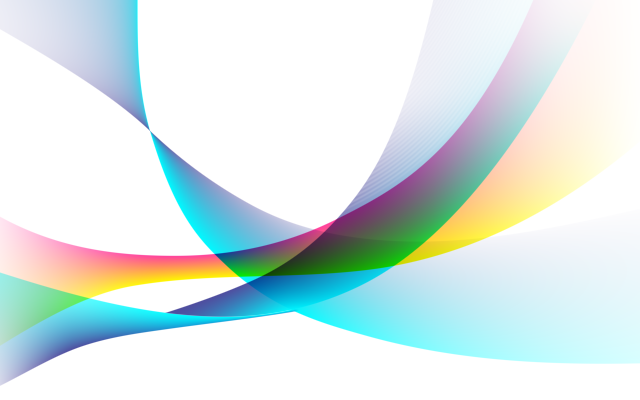
Reproduce this background procedurally as a WebGL 1 fragment shader.

```glsl
precision highp float;
// Translucent twisted ribbons in cyan, indigo, magenta and yellow on white.

uniform vec2 u_resolution;

const vec2 CANVAS = vec2(7.68, 4.8);
const vec3 WHITE = vec3(1.0);
const vec3 CYAN = vec3(0.0, 0.98, 1.0);
const vec3 AZURE = vec3(0.08, 0.62, 0.85);
const vec3 INDIGO = vec3(0.31, 0.30, 0.62);
const vec3 MAGENTA = vec3(1.0, 0.25, 0.62);
const vec3 YELLOW = vec3(1.0, 0.97, 0.0);

// Cubic through two knots (x, y, slope), straight beyond them.
// Returns height and slope.
vec2 hermite(float x, vec3 a, vec3 b) {
  float h = b.x - a.x;
  float t = clamp((x - a.x) / h, 0.0, 1.0);
  float rise = b.y - a.y;
  float c2 = 3.0 * rise - h * (2.0 * a.z + b.z);
  float c3 = h * (a.z + b.z) - 2.0 * rise;
  float y = a.y + t * (h * a.z + t * (c2 + t * c3));
  float slope = a.z + t * (2.0 * c2 + 3.0 * t * c3) / h;
  return vec2(y + slope * (x - a.x - t * h), slope);
}

// Smooth curve through four knots.
vec2 curve(float x, vec3 a, vec3 b, vec3 c, vec3 d) {
  if (x < b.x) return hermite(x, a, b);
  if (x < c.x) return hermite(x, b, c);
  return hermite(x, c, d);
}

// Approximate signed distance, positive below the curve.
float below(float y, vec2 edge) {
  return (edge.x - y) * inversesqrt(1.0 + edge.y * edge.y);
}

// Position across a ribbon (0 top, 1 bottom) and its coverage.
vec2 ribbon(float y, vec2 top, vec2 bottom, float blur) {
  float dTop = below(y, top);
  float dBottom = -below(y, bottom);
  float across = clamp(dTop / max(dTop + dBottom, 0.0001), 0.0, 1.0);
  float cover = smoothstep(-blur, blur, dTop) * smoothstep(-blur, blur, dBottom);
  return vec2(across, cover);
}

// Multiplies a two-colour ink into the base, with an opacity at each edge.
vec3 ink(vec3 base, vec2 band, vec3 c0, vec3 c1, float a0, float a1, float power) {
  float w = pow(band.x, power);
  return base * mix(WHITE, mix(c0, c1, w), mix(a0, a1, w) * band.y);
}

void main() {
  vec2 p = gl_FragCoord.xy / u_resolution * CANVAS;
  float blur = 0.75 * CANVAS.y / u_resolution.y;

  // Edge curves of the long ribbons
  vec2 veil = curve(p.x, vec3(1.8, 3.23, -0.95), vec3(3.0, 2.35, -0.55),
                    vec3(4.2, 1.96, -0.15), vec3(7.7, 2.3, 0.23));
  vec2 bowl = curve(p.x, vec3(1.8, 3.23, -3.4), vec3(2.7, 1.63, -0.95),
                    vec3(4.4, 0.77, -0.28), vec3(7.7, 0.44, 0.02));
  vec2 pink = curve(p.x, vec3(0.0, 2.2, -0.55), vec3(2.1, 1.73, 0.0),
                    vec3(4.04, 2.17, 0.5), vec3(6.4, 4.8, 2.3));
  vec2 gold = curve(p.x, vec3(0.0, 0.65, 0.62), vec3(1.6, 1.37, 0.17),
                    vec3(4.4, 1.56, 0.12), vec3(7.7, 3.12, 0.85));
  vec2 inner = curve(p.x, vec3(1.97, 1.04, 0.32), vec3(3.0, 1.42, 0.44),
                     vec3(4.04, 2.17, 1.1), vec3(5.2, 4.8, 4.3));
  vec2 outer = curve(p.x, vec3(0.0, 1.53, -0.32), vec3(2.6, 1.0, -0.02),
                     vec3(4.3, 1.36, 0.48), vec3(7.15, 4.8, 2.0));
  vec2 hem = curve(p.x, vec3(0.0, 0.17, 0.5), vec3(1.0, 0.65, 0.33),
                   vec3(2.0, 0.85, 0.14), vec3(3.58, 1.07, 0.17));
  vec3 color = WHITE;

  // Upper-left fan, with its edges running along y
  vec2 fanRight = hermite(p.y, vec3(3.23, 1.8, -0.29), vec3(4.8, 1.65, 0.0));
  vec2 fanLeft = hermite(p.y, vec3(3.23, 1.8, -1.05), vec3(4.45, 0.0, -1.75));
  vec2 band = ribbon(p.x, fanRight, fanLeft, blur);
  float fade = exp(-1.9 * max(p.y - 3.23, 0.0));
  color = ink(color, band, CYAN, INDIGO, 1.0, fade, 0.4);

  // Wide sweep below the twist, thinning to the right
  band = ribbon(p.y, veil, bowl, blur);
  float veilFade = exp(-0.75 * max(p.x - 1.8, 0.0));
  float bowlFade = exp(-0.45 * max(p.x - 3.6, 0.0));
  color = ink(color, band, INDIGO, CYAN, veilFade, bowlFade, 0.8);

  // Warm ribbon, fading at both ends
  band = ribbon(p.y, pink, gold, blur);
  float enter = smoothstep(-0.6, 2.0, p.x);
  float pinkFade = enter * (1.0 - smoothstep(4.2, 6.9, p.x));
  float goldFade = enter * (1.0 - smoothstep(4.8, 7.9, p.x));
  color = ink(color, band, MAGENTA, YELLOW, pinkFade, goldFade, 1.0);

  // Rising ribbon, with fine strands outside the warm edge
  band = ribbon(p.y, inner, outer, blur);
  float outside = -below(p.y, pink);
  float strands = 0.5 + 0.5 * sin(140.0 * outside);
  band.y *= 1.0 - 0.16 * strands * smoothstep(0.0, 0.1, outside);
  float innerFade = mix(1.0, 0.1, smoothstep(1.2, 3.8, p.y));
  float outerFade = 1.0 - smoothstep(1.0, 5.0, p.y);
  vec3 outerInk = mix(INDIGO, CYAN, smoothstep(2.0, 3.6, p.x));
  color = ink(color, band, INDIGO, outerInk, innerFade, outerFade, 1.0);

  // Lower-left tail
  band = ribbon(p.y, outer, hem, blur);
  band.y *= 1.0 - smoothstep(3.5, 3.6, p.x);
  float tailFade = mix(0.4, 1.0, smoothstep(0.0, 2.4, p.x));
  float hemFade = smoothstep(-0.4, 0.9, p.x);
  vec3 hemInk = mix(INDIGO, AZURE, smoothstep(0.8, 2.4, p.x));
  color = ink(color, band, CYAN, hemInk, tailFade, hemFade, 1.3);

  gl_FragColor = vec4(color, 1.0);
}
```
